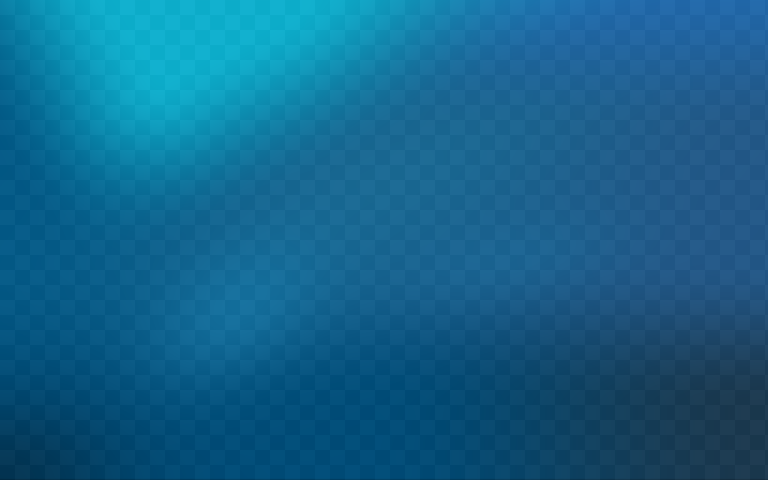
This background is drawn by a Shadertoy shader. Its source:

```glsl
#define CHECK_ROWS 32.0
#define CHECK_STRENGTH 0.011
#define BEAM_START vec2(0.31, 0.54)
#define BEAM_NORMAL vec2(-0.44, 0.898)
#define BEAM_SOFTNESS 0.34
#define HAZE_TILT 0.42
#define RIM_HEIGHT 0.004

const float PI = 3.14159;
const vec3 TEAL = vec3(0.015, 0.35, 0.525);
const vec3 STEEL = vec3(0.14, 0.345, 0.53);
const vec3 NAVY = vec3(0.00, 0.30, 0.47);
const vec3 SLATE = vec3(0.11, 0.225, 0.31);
const vec3 HAZE = vec3(0.11, 0.425, 0.585);
const vec3 AZURE = vec3(0.135, 0.415, 0.675);
const vec3 CYAN = vec3(0.06, 0.685, 0.80);
const vec3 SHADOW = vec3(0.02, 0.20, 0.31);

// Soft elliptical falloff, rotated by tilt
float glow(vec2 p, vec2 centre, vec2 radius, float tilt) {
    float c = cos(tilt), s = sin(tilt);
    vec2 d = mat2(c, -s, s, c) * (p - centre) / radius;
    return exp(-dot(d, d));
}

// Signed checkerboard counted from the top left, smoothed over one pixel
float checker(vec2 p) {
    vec2 cell = vec2(p.x, 1.0 - p.y) * CHECK_ROWS;
    float edge = 0.5 * PI * CHECK_ROWS / iResolution.y;
    vec2 wave = clamp(sin(PI * cell) / edge, -1.0, 1.0);
    return wave.x * wave.y;
}

// Broad light falling from the upper left
float beam(vec2 p) {
    float lower = dot(p - BEAM_START, BEAM_NORMAL);
    float left = p.x + 0.6 * (p.y - 1.0);
    float light = smoothstep(-0.08, BEAM_SOFTNESS - 0.08, lower);
    light *= smoothstep(-0.2, 0.25, left);
    return light * (1.0 - 0.45 * smoothstep(0.6, 1.1, p.x));
}

void mainImage(out vec4 fragColor, in vec2 fragCoord) {
    vec2 p = fragCoord / iResolution.y;
    p.x *= 1.6 * iResolution.y / iResolution.x;

    // Deep water below, lighter water above
    vec3 shallow = mix(TEAL, STEEL, smoothstep(0.1, 1.5, p.x));
    vec3 deep = mix(NAVY, SLATE, smoothstep(0.75, 1.6, p.x));
    vec3 color = mix(deep, shallow, smoothstep(0.15, 0.46, p.y));

    // Hazy middle and blue upper right
    color = mix(color, HAZE, 0.85 * glow(p, vec2(0.80, 0.63), vec2(0.55, 0.23), HAZE_TILT));
    float corner = smoothstep(0.72, 1.05, p.y) * smoothstep(0.6, 1.2, p.x);
    color = mix(color, AZURE, corner);

    // Main light and two faint pools
    color = mix(color, CYAN, beam(p));
    color = mix(color, vec3(0.09, 0.46, 0.64), 0.75 * glow(p, vec2(0.50, 0.36), vec2(0.20, 0.12), 0.6));
    color = mix(color, vec3(0.11, 0.42, 0.60), 0.55 * glow(p, vec2(1.05, 0.46), vec2(0.24, 0.09), 0.2));

    // Dark lower left corner and bottom rim
    color = mix(color, SHADOW, 0.9 * glow(p, vec2(0.0), vec2(0.26, 0.16), 0.0));
    color *= mix(0.8, 1.0, smoothstep(0.0, RIM_HEIGHT, p.y));

    color += CHECK_STRENGTH * checker(p);
    fragColor = vec4(clamp(color, 0.0, 1.0), 1.0);
}
```
